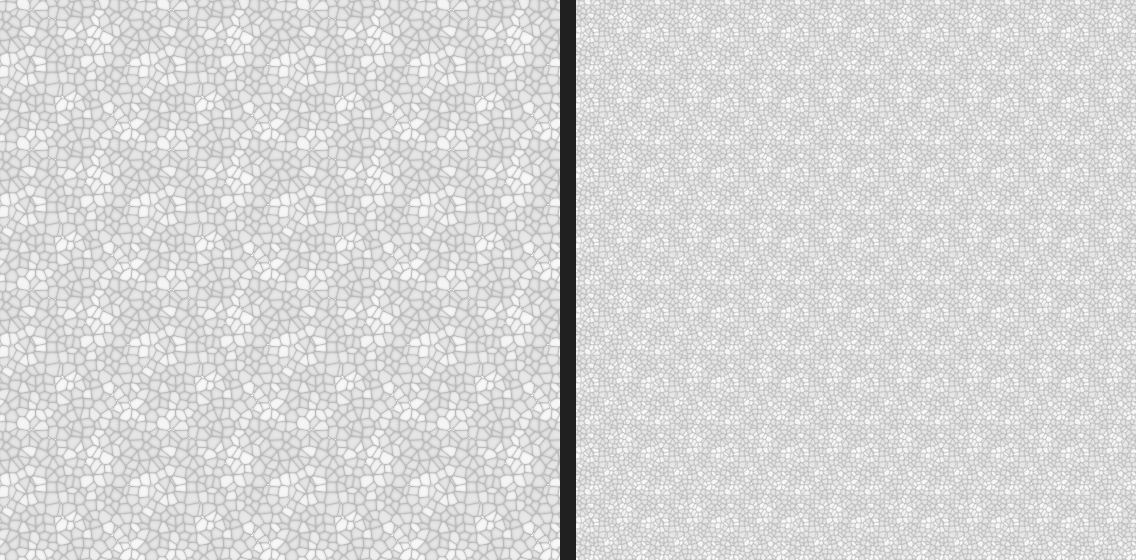
Left, the tile; right, the same tile 2 across and 2 down.
This texture is drawn by a three.js fragment shader. Its source:

```glsl
// Pale grey pebbled skin: a power-weighted cellular diagram with rounded cells,
// some crisp and bright, others sunk in soft grey borders.
// A block of 15 x 15 sites wraps on itself and repeats four times each way.
varying vec2 vUv;

const float TAU = 6.2831853;
const float SITES = 15.0;

vec3 hash3(vec2 p) {
  vec3 q = vec3(dot(p, vec2(127.1, 311.7)),
                dot(p, vec2(269.5, 183.3)),
                dot(p, vec2(419.2, 371.9)));
  return fract(sin(q) * 43758.547);
}

vec2 wrapCell(vec2 cell) {
  return floor(mod(cell + 0.5, SITES));
}

// xy: offset from the point to the site, z: weight that enlarges its cell
vec3 siteAt(vec2 base, vec2 step2, vec2 local) {
  vec3 h = hash3(wrapCell(base + step2));
  return vec3(step2 + 0.06 + 0.88 * h.xy - local, 0.3 * h.z * h.z);
}

// Broad light and dark patches, periodic over one block
float patches(vec2 cell) {
  vec2 a = TAU * cell / SITES;
  return 0.5 + 0.2 * sin(a.x + 2.0 * a.y + 1.0)
             + 0.17 * sin(2.0 * a.x - a.y + 4.0)
             + 0.13 * sin(3.0 * a.x + 2.0 * a.y + 2.5);
}

void main() {
  vec2 p = vUv * 4.0 * SITES;
  vec2 base = floor(p);
  vec2 local = fract(p);

  // Find the owning site
  float best = 100.0;
  vec3 owner = vec3(0.0);
  vec2 ownerStep = vec2(0.0);
  for (int j = -2; j <= 2; j++) {
    for (int i = -2; i <= 2; i++) {
      vec2 s = vec2(float(i), float(j));
      vec3 site = siteAt(base, s, local);
      float power = dot(site.xy, site.xy) - site.z;
      if (power < best) {
        best = power;
        owner = site;
        ownerStep = s;
      }
    }
  }

  // Blend the distances to all borders, which rounds the corners
  float sum = 0.0;
  for (int j = -2; j <= 2; j++) {
    for (int i = -2; i <= 2; i++) {
      vec2 s = vec2(float(i), float(j));
      vec2 apart = s - ownerStep;
      if (dot(apart, apart) > 0.5) {
        vec3 site = siteAt(base, s, local);
        float power = dot(site.xy, site.xy) - site.z;
        float gap = length(site.xy - owner.xy);
        sum += exp(-14.0 * (power - best) / (2.0 * max(gap, 0.05)));
      }
    }
  }
  float edge = -log(sum) / 14.0;
  float inside = max(edge, 0.0);

  // Tone of this cell: bright and crisp, or dull and soft
  vec2 cell = wrapCell(base + ownerStep);
  vec3 h = hash3(cell + 37.0);
  float tone = 0.55 * h.x + 0.45 * patches(cell);
  float bright = smoothstep(0.55, 0.8, tone);
  float crisp = smoothstep(0.25, 0.65, tone);

  // Grey border rising to the pale centre
  float centre = 0.905 + 0.065 * bright;
  float border = 0.73;
  float softness = mix(0.13, 0.07, crisp);
  float grey = mix(centre, border, exp(-inside / softness));

  // Faint ripples across each cell
  vec2 along = vec2(cos(TAU * h.y), sin(TAU * h.y));
  grey += 0.006 * sin(25.0 * dot(owner.xy, along)) * smoothstep(0.05, 0.2, inside);

  // Tiny pale specks at a few junctions
  float speck = smoothstep(0.02, 0.045, -edge) * smoothstep(0.6, 0.75, patches(p));
  grey = mix(grey, 0.95, speck);

  gl_FragColor = vec4(vec3(grey), 1.0);
}
```
